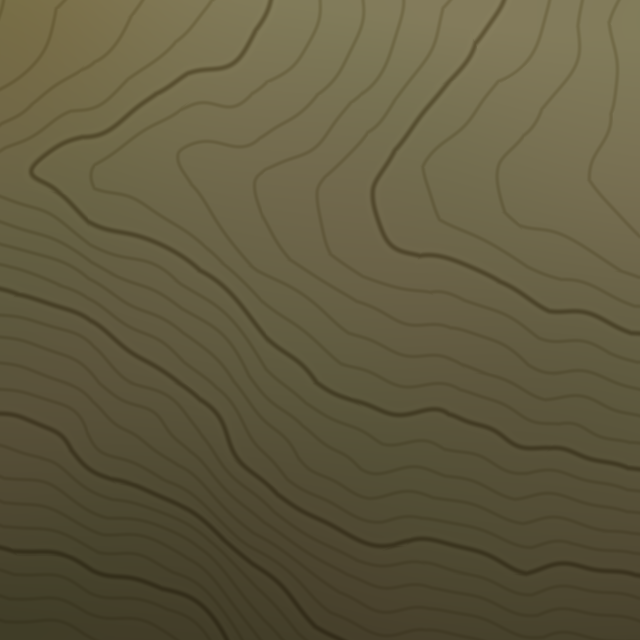
This background is drawn by a Shadertoy shader. Its source:

```glsl
// Topographic contour lines over a dim olive gradient, every fifth line heavier.
// A formula terrain (spine, two flanks, knoll, hollow) is bent by layered sines and
// creased by cellular noise; lines are drawn from its height over its slope.

#define WARP 0.20           // strength of the sine bending
#define CREASE 0.45         // height of the cellular creases
#define CREASE_SCALE 7.0    // cells across the canvas
#define THIN_WIDTH 0.0042   // half width of a plain line with its soft edge
#define BOLD_WIDTH 0.0058   // half width of an index line with its soft edge
#define INDEX_STEP 5.0      // lines from one index line to the next
#define DARK_OLIVE vec3(0.257, 0.237, 0.156)
#define PALE_OLIVE vec3(0.507, 0.478, 0.352)
#define THIN_TINT vec3(0.885, 0.868, 0.80)
#define BOLD_TINT vec3(0.735, 0.70, 0.60)

vec2 hash2(vec2 cell) {
    vec3 k = fract(cell.xyx * vec3(0.1031, 0.1030, 0.0973));
    k += dot(k, k.yzx + 33.33);
    return fract((k.xx + k.yz) * k.zy);
}

// Squared distance to the nearest cell point: round bowls with sharp borders
float cellular(vec2 p) {
    vec2 cell = floor(p), f = fract(p);
    float nearest = 4.0;
    for (int y = -1; y <= 1; y++)
        for (int x = -1; x <= 1; x++) {
            vec2 o = vec2(x, y);
            vec2 r = o + 0.15 + 0.7 * hash2(cell + o) - f;
            nearest = min(nearest, dot(r, r));
        }
    return nearest;
}

vec2 bend(vec2 p) {
    float freq = 9.0;
    for (int i = 0; i < 4; i++) {
        p += WARP / freq * sin(freq * p.yx + vec2(1.7, 2.6) * float(i));
        freq *= 1.85;
    }
    return p;
}

// Terrain height counted in contour steps; y runs downward from the top
float terrain(vec2 p) {
    vec2 q = bend(p) - vec2(0.035, 0.0);
    float x = q.x, d = q.y - 0.27;
    float spine = 9.5 + 11.0 * x - 1.8 * x * x + 0.3 * sin(8.0 * (x - 0.55));

    // Flank below the spine starts flat and steepens; the one above shelves off
    float bow = mix(0.025, 0.28, smoothstep(0.0, 0.5, x));
    float lower = (26.0 + 6.0 * x) * (sqrt(d * d + bow * bow) - bow);
    float reach = mix(0.1, 0.15, x);
    float upper = (4.1 - 3.4 * x * x * x) * d * d / (d * d + reach * reach);
    float h = spine - (d > 0.0 ? lower : upper);

    vec2 knoll = p - vec2(1.0, 0.02), hollow = p - vec2(0.33, 0.96);
    h += 0.9 * exp(-110.0 * dot(knoll, knoll));
    h -= 2.2 * exp(-30.0 * dot(hollow, hollow));
    return h + CREASE * (cellular(p * CREASE_SCALE + 3.0) - 0.25);
}

vec3 ground(vec2 p) {
    float light = 1.03 - p.y + 0.12 * (p.x - 0.5);
    light += 0.025 * sin(7.0 * p.x + 3.0 * p.y) * sin(9.0 * p.y - 2.0 * p.x + 1.0);
    vec3 col = mix(DARK_OLIVE, PALE_OLIVE, clamp(light, 0.0, 1.02));

    // Browner upper left corner and faint warm and green drifts
    col *= 1.0 - vec3(0.06, 0.08, 0.20) * exp(-14.0 * dot(p, p));
    float drift = sin(11.0 * p.y + 2.0 * sin(5.0 * p.x)) * sin(6.0 * p.x + 1.3);
    return col + vec3(0.005, -0.002, 0.002) * drift;
}

void mainImage(out vec4 fragColor, in vec2 fragCoord) {
    vec2 p = fragCoord / iResolution.xy;
    p.y = 1.0 - p.y;

    // Distance to the closest contour, in canvas units
    const float e = 0.001;
    float h = terrain(p);
    vec2 slope = vec2(terrain(p + vec2(e, 0.0)), terrain(p + vec2(0.0, e))) - h;
    float level = floor(h + 0.5);
    float dist = abs(h - level) / max(length(slope) / e, 3.0);

    // Soft lines, plain ones fainter downhill, a faint pale rim by the index ones
    float soft = 0.7 / iResolution.y;
    float thin = 1.0 - smoothstep(0.0, THIN_WIDTH + soft, dist);
    thin *= mix(1.1, 0.8, p.y);
    float bold = 1.0 - smoothstep(0.0, BOLD_WIDTH + soft, dist);
    float isIndex = step(mod(level + 0.5, INDEX_STEP), 1.0);
    float rim = isIndex * exp(-pow((dist - 0.009) / 0.003, 2.0));

    vec3 col = ground(p) * (1.0 + 0.015 * rim);
    col *= mix(vec3(1.0), THIN_TINT, thin * (1.0 - isIndex));
    col *= mix(vec3(1.0), BOLD_TINT, bold * isIndex);
    fragColor = vec4(col, 1.0);
}
```
